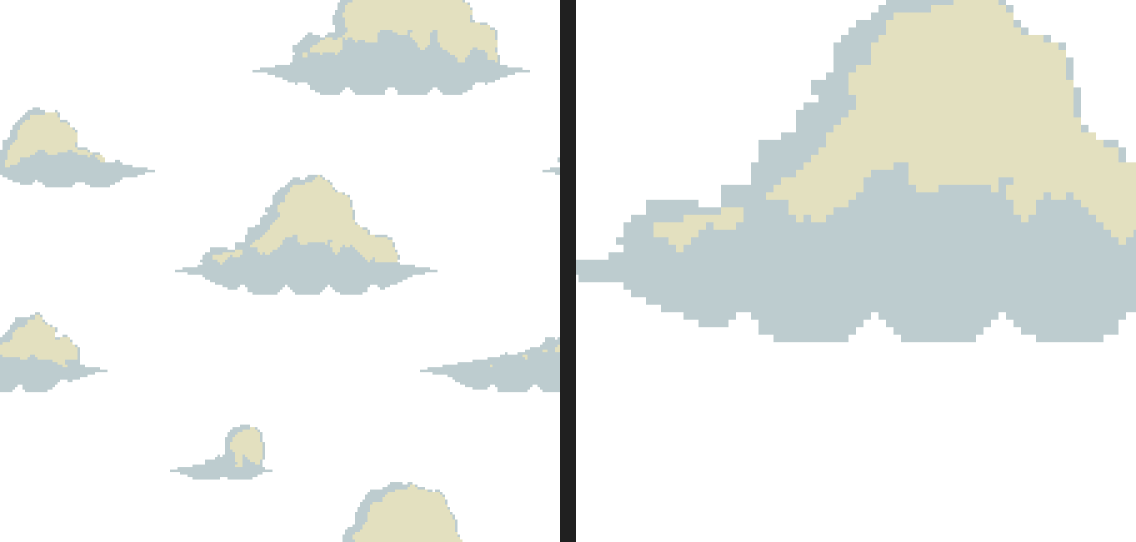
Left: the whole. Right: its middle third, enlarged.
This pattern is drawn by a Shadertoy shader. Its source:

```glsl
// Blocky two-tone clouds on white, drawn on a coarse grid of square cells.
// Each cloud joins a pointed lens with rounded puffs; cream light falls from
// the right over a blue-grey body. All positions and noise wrap, so it tiles.
#define GRID vec2(224.0, 217.0)  // cells across and up the canvas
#define NOISE_GRID vec2(32.0, 31.0)  // noise lattice, 7 cells per step
#define CLOUDS 5
#define PUFFS 6
#define PUFF_REACH 0.66          // spread of the puffs, in half widths
#define BELLY 0.17               // depth below the tips, in half widths
#define EDGE_ROUGHNESS 1.7       // outline wobble, in cells
#define LIGHT_ROUGHNESS 4.0      // wobble of the lit area, in cells
#define SKY vec3(1.0)
#define LIGHT vec3(0.89, 0.88, 0.75)
#define SHADE vec3(0.74, 0.80, 0.81)

// Half width and height in cells, then the place of the tallest puff
const vec3 FORMS[CLOUDS] = vec3[CLOUDS](
    vec3(55.0, 52.0, 0.10), vec3(34.0, 25.0, -0.35), vec3(52.0, 38.0, 0.04),
    vec3(49.0, 22.0, 0.38), vec3(20.0, 18.0, 0.48));

vec2 hash2(vec2 p) {
    vec3 a = fract(p.xyx * vec3(0.1031, 0.1030, 0.0973));
    a += dot(a, a.yzx + 33.33);
    return fract((a.xx + a.yz) * a.zy);
}

float cornerSlope(vec2 corner, vec2 offset, vec2 period) {
    float angle = 6.2832 * hash2(mod(corner, period) + 17.0).x;
    return dot(vec2(cos(angle), sin(angle)), offset);
}

// Gradient noise that repeats after a whole period, roughly -1 to 1
float wrapNoise(vec2 p, vec2 period) {
    vec2 i = floor(p), f = p - i, e = vec2(1.0, 0.0);
    vec2 w = f * f * f * (f * (f * 6.0 - 15.0) + 10.0);
    float low = mix(cornerSlope(i, f, period),
                    cornerSlope(i + e.xy, f - e.xy, period), w.x);
    float high = mix(cornerSlope(i + e.yx, f - e.yx, period),
                     cornerSlope(i + e.xx, f - e.xx, period), w.x);
    return 1.5 * mix(low, high, w.y);
}

// Distance to the union of puffs, which shrink away from the tallest one
float puffField(vec2 p, vec3 form, float id) {
    float field = 1e3;
    for (int k = 0; k < PUFFS; k++) {
        vec2 rnd = hash2(vec2(float(k) * 3.0 + 5.0, id * 7.0 + 2.0)) - 0.5;
        if (k == 0) rnd = vec2(0.0);
        float step_ = 2.0 * PUFF_REACH / float(PUFFS);
        float u = mod(form.z + float(k) * step_ + PUFF_REACH, 2.0 * PUFF_REACH)
                - PUFF_REACH + 0.08 * rnd.x;
        float top = form.y * exp(-2.0 * abs(u - form.z)) * (1.0 + 0.35 * rnd.y);
        float radius = min(0.32 * top + 0.1 * form.x, 0.9 * top);
        vec2 d = p - vec2(u * form.x, top - radius);
        d.y *= d.y < 0.0 ? 0.5 : 1.0;  // stretch the lower half
        field = min(field, length(d) - radius);
    }
    return field;
}

// Pointed lens with a scalloped underside
float lensField(vec2 p, vec3 form, float id) {
    float u = abs(p.x) / form.x;
    float notch = pow(abs(cos(p.x * 0.18 + id * 2.3)), 10.0);
    float depth = BELLY * form.x * smoothstep(1.0, 0.4, u) * (1.0 - 0.4 * notch);
    float top = BELLY * form.x * (1.0 - u);
    return max(max(p.y - top, -depth - p.y) - 0.5, abs(p.x) - form.x);
}

vec3 cellColor(vec2 cell) {
    cell = mod(cell, GRID);
    vec2 q = cell / GRID * NOISE_GRID;
    float coarse = wrapNoise(q + 0.37, NOISE_GRID);
    float fine = wrapNoise(q * 2.0 + 0.21, NOISE_GRID * 2.0);
    float wobble = coarse + 0.6 * fine;
    vec3 color = SKY;
    for (int i = 0; i < CLOUDS; i++) {
        // Clouds step along a slanted lattice; p is the wrapped local place
        float id = float(i);
        vec3 form = FORMS[i];
        vec2 center = floor(fract(vec2(0.70, 0.87) + id * vec2(0.424, -0.185)) * GRID);
        vec2 p = mod(cell - center + floor(GRID * 0.5), GRID) - floor(GRID * 0.5);
        if (abs(p.x) > form.x + 4.0) continue;

        // Body
        float puffs = max(puffField(p, form, id) + EDGE_ROUGHNESS * wobble, -p.y);
        float body = min(puffs, lensField(p, form, id));
        if (body > 0.0) continue;

        // Light, shifted to the right and cut off below by hanging lobes
        vec2 shift = vec2(1.8 + 0.04 * form.x, -1.5);
        float lit = puffField(p - shift, form, id) + 0.5 * LIGHT_ROUGHNESS * wobble;
        float u = p.x / form.x;
        float lobes = abs(sin(p.x * 0.17 + id * 1.9 + 0.4 * coarse));
        float lowest = form.y * (0.12 + 0.2 * exp(-6.0 * u * u))
                     + 2.0 - 0.1 * form.y * lobes + LIGHT_ROUGHNESS * wobble;
        lit = max(lit, max(lowest, 1.5) - p.y);
        color = max(lit, body + 0.6) < 0.0 ? LIGHT : SHADE;
    }
    return color;
}

void mainImage(out vec4 fragColor, in vec2 fragCoord) {
    // Blend the four nearest cells by how much of the pixel each covers
    vec2 g = fragCoord / iResolution.xy * GRID;
    vec2 cell = floor(g - 0.5);
    vec2 w = clamp((g - cell - 1.0) * iResolution.xy / GRID + 0.5, 0.0, 1.0);
    vec3 low = mix(cellColor(cell), cellColor(cell + vec2(1.0, 0.0)), w.x);
    vec3 high = mix(cellColor(cell + vec2(0.0, 1.0)), cellColor(cell + 1.0), w.x);
    fragColor = vec4(mix(low, high, w.y), 1.0);
}
```
